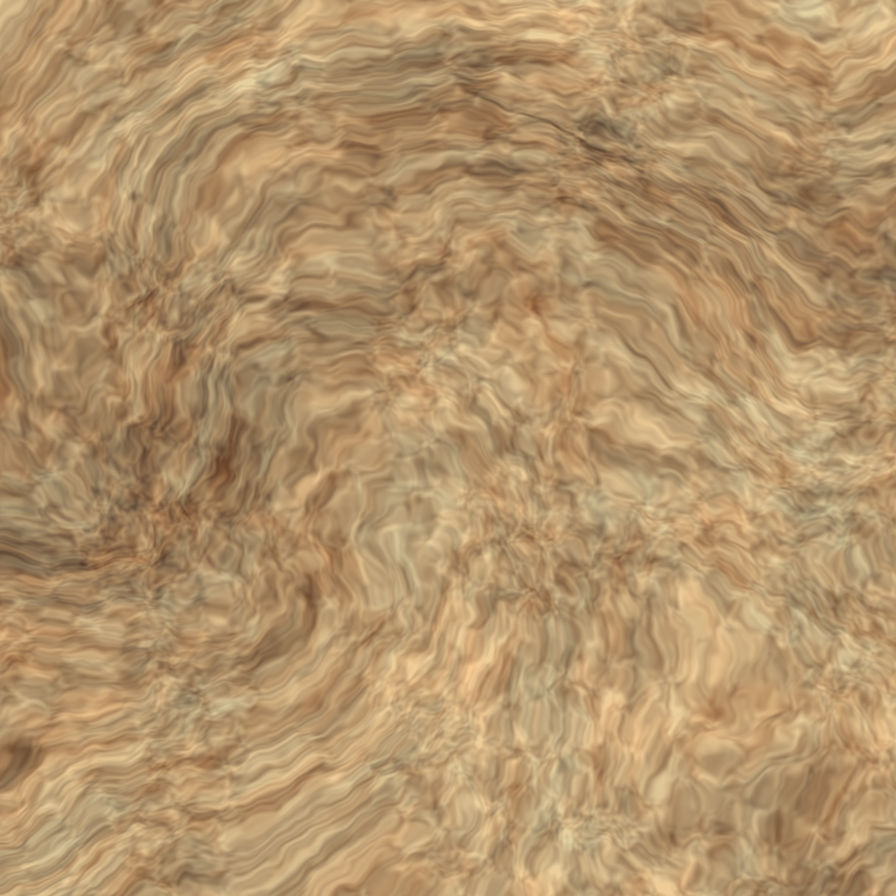
A WebGL 2 fragment shader for this texture:

```glsl
#version 300 es
precision highp float;
// Mottled burl-like surface in tan and brown: a gently swirled grain direction
// carries gradient noise for broad tone, short streaks and crinkled flecks.
// Sparse dark veins and faint rust and grey tints finish it.

#define SWIRL_CENTER vec2(0.24, 0.53)
#define SWIRL_ANGLE 1.15
#define WARP 0.085
#define CRINKLE 0.014
#define MEAN_TONE 0.67
#define BROAD 0.36
#define STREAK 0.34
#define GRAIN 0.50
#define VEIN 0.50
#define RUST 0.085
#define DARK_COLOR vec3(0.49, 0.36, 0.24)
#define LIGHT_COLOR vec3(0.81, 0.69, 0.51)

uniform vec2 u_resolution;
out vec4 fragColor;

// Unit gradient from an integer lattice hash
vec2 gradientAt(ivec2 cell) {
  uvec2 v = uvec2(cell) * 1664525u + 12345u;
  v.x += v.y * 1664525u;
  v.y += v.x * 1664525u;
  v ^= v >> 16u;
  v.x += v.y * 1664525u;
  v ^= v >> 16u;
  float angle = float(v.x & 65535u) / 65536.0 * 6.28319;
  return vec2(cos(angle), sin(angle));
}

float gradientNoise(vec2 p) {
  vec2 base = floor(p), f = p - base;
  ivec2 c = ivec2(base);
  vec2 w = f * f * f * (f * (f * 6.0 - 15.0) + 10.0);
  float a = dot(gradientAt(c), f);
  float b = dot(gradientAt(c + ivec2(1, 0)), f - vec2(1, 0));
  float d = dot(gradientAt(c + ivec2(0, 1)), f - vec2(0, 1));
  float e = dot(gradientAt(c + ivec2(1, 1)), f - vec2(1, 1));
  return mix(mix(a, b, w.x), mix(d, e, w.x), w.y);
}

mat2 rotation(float a) {
  float c = cos(a), s = sin(a);
  return mat2(c, s, -s, c);
}

// Octaves are turned slightly so that no lattice shows
float fbm(vec2 p, int octaves, float gain) {
  float sum = 0.0, amplitude = 1.0;
  for (int i = 0; i < octaves; i++) {
    sum += amplitude * gradientNoise(p);
    p = rotation(0.25) * p * 1.93 + vec2(17.3, 9.1);
    amplitude *= gain;
  }
  return sum;
}

vec2 fbmPair(vec2 p, int octaves) {
  return vec2(fbm(p + 4.7, octaves, 0.5), fbm(p + 31.2, octaves, 0.5));
}

// Coordinates whose x axis follows the local grain
vec2 grainSpace(vec2 p) {
  vec2 d = p - SWIRL_CENTER;
  d = rotation(-SWIRL_ANGLE * exp(-5.0 * dot(d, d)) - 0.1) * d;
  return d + WARP * fbmPair(p * 3.6, 2);
}

// Thin line along the zero level of a stretched noise, broken into pieces
float veins(vec2 q, float width) {
  float level = fbm(q * vec2(3.0, 7.0) + 52.4, 2, 0.4);
  float line = 1.0 - smoothstep(0.0, width, abs(level));
  return line * smoothstep(0.0, 0.3, gradientNoise(q * vec2(4.5, 6.0) + 71.6));
}

void main() {
  vec2 p = gl_FragCoord.xy / u_resolution.y;
  vec2 q = grainSpace(p);
  vec2 r = q + CRINKLE * fbmPair(p * 24.0, 2);

  // Broad tone: a shaded belt with paler ground above and below
  float belt = exp(-pow((q.y - 0.06) / 0.16, 2.0));
  float broad = fbm(r * vec2(3.0, 5.0) + 12.8, 3, 0.6);
  float shade = 0.1 - 0.28 * belt - 0.12 * (1.0 - smoothstep(0.0, 0.4, p.x));

  // Short streaks, crinkled mottling and fine dark creases
  float streak = fbm(r * vec2(8.0, 17.0) + 23.5, 3, 0.65);
  float grain = fbm(r * vec2(26.0, 37.0) + 5.9, 3, 0.85);
  float crease = abs(gradientNoise(r * vec2(24.0, 46.0) + 40.3));
  grain += 1.1 * (min(crease, 0.25) - 0.16);

  float tone = MEAN_TONE + shade + BROAD * broad + STREAK * streak + GRAIN * grain;
  tone -= VEIN * veins(r, 0.08) * (0.35 + 0.65 * belt);
  tone = clamp(tone, -0.5, 1.35);

  // Faint rust patches, with shadows drifting to grey
  vec3 color = mix(DARK_COLOR, LIGHT_COLOR, tone);
  float rust = fbm(r * vec2(7.0, 10.0) + 63.1, 2, 0.6);
  rust += 0.9 * gradientNoise(r * vec2(34.0, 46.0) + 88.2);
  color += RUST * rust * vec3(0.5, -0.15, -0.4);
  float shadow = belt * (1.0 - smoothstep(-0.2, 0.6, tone));
  color += shadow * vec3(-0.02, 0.0, 0.02);
  fragColor = vec4(clamp(color, 0.0, 1.0), 1.0);
}
```
